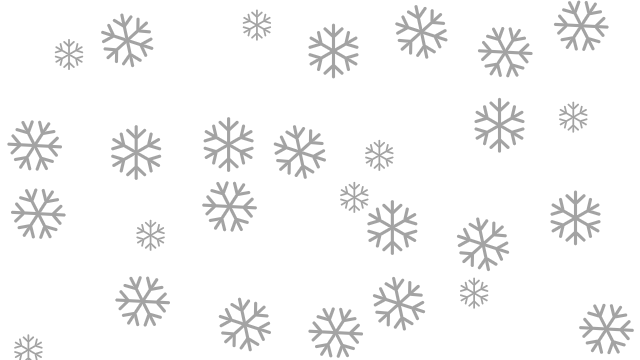
Reproduce this pattern procedurally as a WebGL 2 fragment shader.

```glsl
#version 300 es
precision highp float;

#define GRID ivec2(7, 4)
#define LARGE_RADIUS 0.076
#define SMALL_RADIUS 0.043
#define STROKE 0.057
#define SPREAD 1.2
#define SEED 11u
#define PAPER vec3(1.0)
#define INK vec3(0.64)

uniform vec2 u_resolution;
out vec4 fragColor;

const float SECTOR = radians(60.0);

// Integer hash giving three values in 0..1
vec3 hash3(ivec2 cell) {
    uvec3 v = uvec3(uvec2(cell), SEED) * 1664525u + 1013904223u;
    for (int i = 0; i < 2; i++) {
        v.x += v.y * v.z;
        v.y += v.z * v.x;
        v.z += v.x * v.y;
        v ^= v >> 16u;
    }
    return vec3(v & 0xffffu) / 65535.0;
}

float segment(vec2 p, vec2 a, vec2 b) {
    vec2 pa = p - a, ba = b - a;
    return length(pa - ba * clamp(dot(pa, ba) / dot(ba, ba), 0.0, 1.0));
}

// Unit snowflake: one mirrored arm with a side branch, folded six times
float snowflake(vec2 p, float turn) {
    float angle = atan(p.x, p.y) + turn;
    angle = abs(mod(angle + 0.5 * SECTOR, SECTOR) - 0.5 * SECTOR);
    vec2 q = length(p) * vec2(sin(angle), cos(angle));
    float arm = segment(q, vec2(0.0), vec2(0.0, 1.0 - STROKE));
    float branch = segment(q, vec2(0.0, 0.52), vec2(0.31, 0.81));
    return min(arm, branch) - STROKE;
}

void main() {
    vec2 p = gl_FragCoord.xy / u_resolution.y;
    vec2 cellSize = vec2(u_resolution.x / u_resolution.y, 1.0) / vec2(GRID);
    float dist = 1.0;

    // One jittered flake per cell
    for (int y = 0; y < GRID.y; y++) {
        for (int x = 0; x < GRID.x; x++) {
            vec3 rnd = hash3(ivec2(x, y));
            bool isSmall = (3 * x + 5 * y) % 7 < 2;
            float radius = isSmall ? SMALL_RADIUS : LARGE_RADIUS;
            vec2 slack = SPREAD * (0.5 * cellSize - radius);
            vec2 center = (vec2(x, y) + 0.5) * cellSize + slack * (2.0 * rnd.xy - 1.0);

            // Small flakes stand upright, some large ones are turned
            float turn = rnd.z < 0.45 ? 0.0 : rnd.z < 0.6 ? 12.0 : 27.0;
            if (isSmall) turn = 0.0;
            dist = min(dist, radius * snowflake((p - center) / radius, radians(turn)));
        }
    }

    // Edge softened over one pixel
    float coverage = clamp(0.5 - dist * u_resolution.y, 0.0, 1.0);
    fragColor = vec4(mix(PAPER, INK, coverage), 1.0);
}
```
